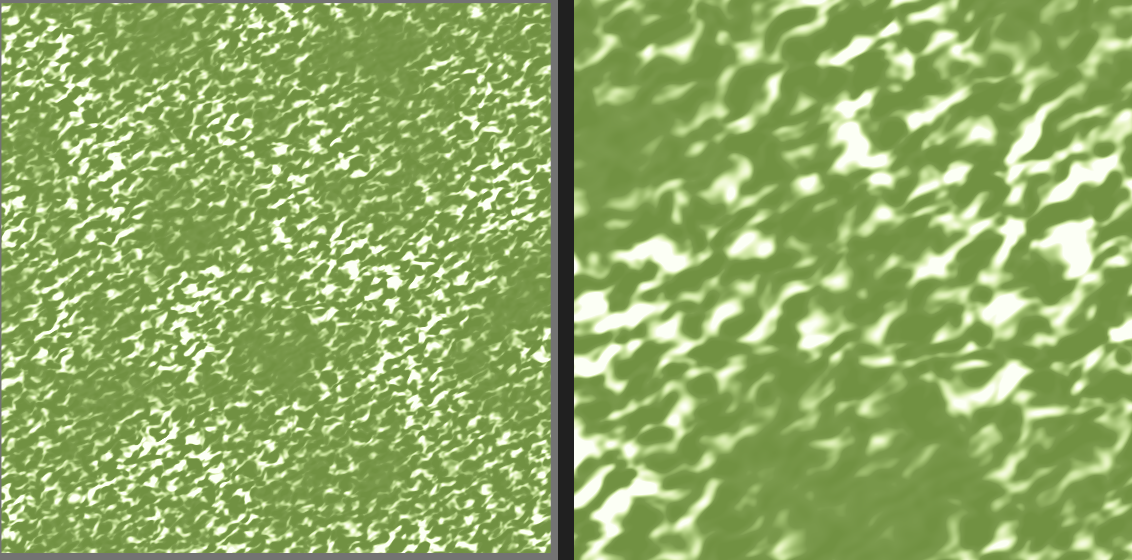
Left: the whole. Right: its middle third, enlarged.
A WebGL 2 fragment shader for this texture:

```glsl
#version 300 es
precision highp float;
// Rough green embossed surface with bright slanted ridges inside a thin grey frame.

#define RIDGE_ANGLE 0.54
#define RIDGE_LENGTH 0.0265
#define RIDGE_WIDTH 0.0135
#define GRIT_SIZE 0.0085
#define GRIT_AMOUNT 0.55
#define PATCH_SIZE 0.19
#define PATCH_CONTRAST 1.25
#define WARP_AMOUNT 0.007
#define RELIEF_GAIN 4.1
#define FRAME_LOW vec2(0.0026, 0.0125)
#define FRAME_HIGH vec2(0.987, 0.9945)
#define FRAME_COLOR vec3(0.45)

uniform vec2 u_resolution;
out vec4 fragColor;

// Pseudo-random unit vector for a lattice cell
vec2 cellGradient(vec2 cell) {
    uvec2 k = uvec2(ivec2(cell) + 4096);
    uint h = k.x * 1597334677u ^ k.y * 3812015801u;
    h = (h ^ (h >> 15)) * 2246822519u;
    h ^= h >> 13;
    float angle = float(h & 65535u) / 65536.0 * 6.28319;
    return vec2(cos(angle), sin(angle));
}

// Gradient noise, centred on zero
float gradientNoise(vec2 p) {
    vec2 cell = floor(p);
    vec2 f = p - cell;
    vec2 w = f * f * f * (f * (f * 6.0 - 15.0) + 10.0);
    vec2 e = vec2(0.0, 1.0);
    float a = dot(cellGradient(cell), f);
    float b = dot(cellGradient(cell + e.yx), f - e.yx);
    float c = dot(cellGradient(cell + e.xy), f - e.xy);
    float d = dot(cellGradient(cell + e.yy), f - e.yy);
    return mix(mix(a, b, w.x), mix(c, d, w.x), w.y);
}

// Slanted ridges broken up by finer grit
float relief(vec2 p) {
    vec2 bend = vec2(gradientNoise(p * 38.0 + 7.3), gradientNoise(p * 38.0 + 91.7));
    p += WARP_AMOUNT * bend;
    vec2 along = vec2(cos(RIDGE_ANGLE), sin(RIDGE_ANGLE));
    vec2 q = vec2(dot(p, along), dot(p, vec2(-along.y, along.x)));
    float ridges = gradientNoise(q / vec2(RIDGE_LENGTH, RIDGE_WIDTH));
    float grit = gradientNoise(q / (GRIT_SIZE * vec2(1.35, 0.9)) + 31.4);
    return RELIEF_GAIN * (ridges + GRIT_AMOUNT * grit);
}

// Shade from deep green in the hollows to white on lit slopes
vec3 surfaceColor(float light) {
    vec3 color = mix(vec3(0.445, 0.57, 0.26), vec3(0.48, 0.60, 0.30),
                     clamp(light + 1.0, 0.0, 1.0));
    color = mix(color, vec3(0.61, 0.73, 0.42), clamp(light / 0.5, 0.0, 1.0));
    color = mix(color, vec3(0.78, 0.88, 0.60), clamp((light - 0.5) / 0.5, 0.0, 1.0));
    color = mix(color, vec3(0.91, 0.96, 0.77), clamp((light - 1.0) / 0.45, 0.0, 1.0));
    return mix(color, vec3(0.99, 1.0, 0.96), clamp((light - 1.45) / 0.45, 0.0, 1.0));
}

void main() {
    vec2 uv = gl_FragCoord.xy / u_resolution;
    vec2 p = gl_FragCoord.xy / u_resolution.y;

    // Broad patches where the relief flattens and darkens
    float patches = gradientNoise(p / PATCH_SIZE + 3.7)
                  + 0.6 * gradientNoise(p / PATCH_SIZE * 2.3 + 17.1);
    float strength = clamp(1.0 + PATCH_CONTRAST * patches, 0.3, 1.5);
    float light = relief(p) * strength + 0.7 * patches;
    vec3 color = surfaceColor(light);

    // Frame with edges softened over one pixel
    vec2 inside = min(uv - FRAME_LOW, FRAME_HIGH - uv) * u_resolution;
    float panel = clamp(min(inside.x, inside.y) + 0.5, 0.0, 1.0);
    fragColor = vec4(mix(FRAME_COLOR, color, panel), 1.0);
}
```
